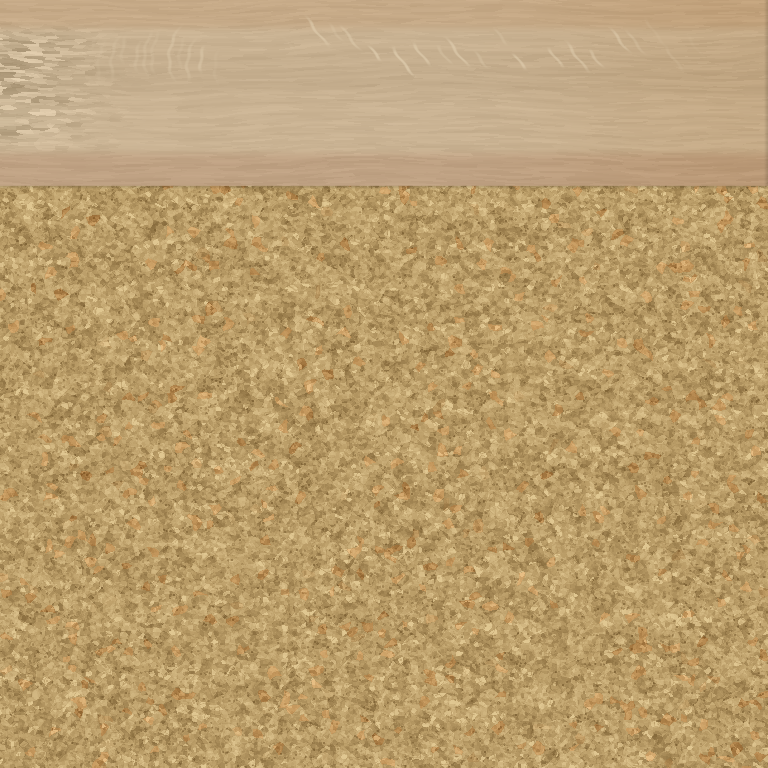
Give the GLSL for this texture, as a WebGL 1 fragment shader.

```glsl
precision highp float;
// A pale oak plank above a sheet of pressed cork granules.
// Cork sums cellular noise at three sizes; oak uses stretched cells and
// layered sines for grain, with repeated curved strokes for ray flecks.

uniform vec2 u_resolution;

const float SEAM_Y = 0.758;

float hash(vec2 p) {
    return fract(sin(dot(p, vec2(127.1, 311.7))) * 43758.5);
}

// Returns nearest distance, gap to the second nearest, and a random cell tone.
vec3 cellular(vec2 p) {
    vec2 base = floor(p);
    float nearest = 9.0;
    float second = 9.0;
    float tone = 0.0;
    for (int j = -1; j <= 1; j++) {
        for (int i = -1; i <= 1; i++) {
            vec2 cell = base + vec2(float(i), float(j));
            vec2 seed = cell + vec2(hash(cell), hash(cell + 57.3));
            float d = length(p - seed);
            if (d < nearest) {
                second = nearest;
                nearest = d;
                tone = hash(cell + 19.7);
            } else {
                second = min(second, d);
            }
        }
    }
    return vec3(nearest, second - nearest, tone);
}

vec2 ripple(vec2 p, float frequency, float amount) {
    return p + amount * sin(p.yx * frequency + 2.0 * sin(p * frequency * 0.63));
}

// Curved pale strokes, one per column, scattered around a given height.
float rayFlecks(vec2 p, float spacing, float height, float scatter,
                float halfLength, float lean, float bend) {
    float column = floor(p.x / spacing);
    float light = 0.0;
    for (int i = -1; i <= 1; i++) {
        float id = column + float(i);
        float random = hash(vec2(id, spacing * 100.0));
        float jitter = hash(vec2(id, 8.3)) - 0.5;
        vec2 center = vec2((id + 0.5 + 0.7 * jitter) * spacing,
                           height + scatter * (random - 0.5));
        vec2 d = p - center;
        d.x += lean * d.y - bend * d.y * d.y + 0.0012 * sin(d.y * 260.0 + id);
        float reach = halfLength * mix(0.5, 1.0, hash(vec2(id, 3.1)));
        float stroke = 1.0 - smoothstep(0.0005, 0.0035, abs(d.x));
        stroke *= 1.0 - smoothstep(0.4 * reach, reach, abs(d.y));
        light += stroke * mix(0.3, 1.0, hash(vec2(id, 6.9)));
    }
    return min(light, 1.0);
}

vec3 corkColor(vec2 p) {
    vec2 q = ripple(p, 170.0, 0.0022);
    vec3 granule = cellular(q * vec2(88.0, 100.0));
    vec3 chip = cellular(ripple(p, 310.0, 0.001) * vec2(160.0, 185.0) + 31.0);
    vec3 grit = cellular(p * 270.0 + 73.0);

    float tone = 0.53 + 0.34 * (granule.z - 0.5) + 0.42 * (chip.z - 0.5);
    tone += 0.22 * (grit.z - 0.5);
    tone += 0.025 * sin(p.x * 41.0 + 2.0 * sin(p.y * 29.0)) * sin(p.y * 47.0);

    // Crevices between granules, dark pits and bright flakes.
    float crevice = 1.0 - smoothstep(0.0, 0.16, granule.y);
    tone -= 0.16 * crevice * smoothstep(0.3, 0.8, chip.z);
    float pit = smoothstep(0.9, 0.95, grit.z) * (1.0 - smoothstep(0.3, 0.6, grit.x));
    tone -= 0.38 * pit;
    tone += 0.2 * smoothstep(0.94, 0.97, chip.z) * (1.0 - crevice);

    vec3 color = mix(vec3(0.51, 0.40, 0.22), vec3(0.73, 0.615, 0.405),
                     clamp(tone * 2.0, 0.0, 1.0));
    color = mix(color, vec3(0.88, 0.78, 0.57), clamp(tone * 2.0 - 1.0, 0.0, 1.0));
    float tawny = smoothstep(0.93, 0.96, hash(vec2(granule.z, 4.0)));
    return color + tawny * vec3(0.025, -0.035, -0.055);
}

vec3 oakColor(vec2 p) {
    // Broad staves: tan at the top, pale in the middle, pink at the bottom.
    vec3 color = mix(vec3(0.75, 0.635, 0.515), vec3(0.79, 0.70, 0.575),
                     smoothstep(0.792, 0.808, p.y));
    color = mix(color, vec3(0.775, 0.665, 0.53), smoothstep(0.955, 0.972, p.y));
    color -= 0.02 * smoothstep(0.865, 0.89, p.y) * (1.0 - smoothstep(0.9, 0.96, p.y));
    color -= vec3(0.02, 0.035, 0.05) * smoothstep(0.55, 1.0, p.x);

    // Long wavy grain and short pores.
    float wave = p.y + 0.004 * sin(p.x * 9.0) + 0.002 * sin(p.x * 23.0 + p.y * 40.0);
    float grain = sin(wave * 310.0) + 0.7 * sin(wave * 730.0 + 2.0 * sin(p.x * 7.0));
    float pores = cellular(vec2(p.x * 26.0, wave * 340.0)).z - 0.5;
    color += 0.007 * grain + 0.035 * pores;

    // Weathered pale streaks toward the left end.
    float worn = (1.0 - smoothstep(0.0, 0.2, p.x)) * smoothstep(0.79, 0.84, p.y);
    worn *= 1.0 - smoothstep(0.94, 0.98, p.y);
    float streak = cellular(vec2(p.x * 55.0, wave * 240.0) + 12.0).z;
    color += worn * (0.22 * (streak - 0.5) + vec3(0.0, 0.01, 0.01));

    // Upright arcs on the left, slanting flecks across the middle.
    float arcZone = smoothstep(0.11, 0.15, p.x) * (1.0 - smoothstep(0.26, 0.29, p.x));
    float slantZone = smoothstep(0.36, 0.41, p.x) * (1.0 - smoothstep(0.72, 0.95, p.x));
    float flecks = 0.65 * arcZone * rayFlecks(p, 0.015, 0.928, 0.02, 0.042, -0.12, 8.0);
    flecks += slantZone * rayFlecks(p, 0.028, 0.933, 0.055, 0.024, 0.75, 5.0);
    color = mix(color, vec3(0.88, 0.81, 0.69), 0.75 * min(flecks, 1.0));
    return color * (1.0 - 0.12 * smoothstep(0.994, 1.0, p.x));
}

void main() {
    vec2 uv = gl_FragCoord.xy / u_resolution;
    float edge = 0.75 / u_resolution.y;
    float oakMask = smoothstep(SEAM_Y - edge, SEAM_Y + edge, uv.y);
    vec3 cork = corkColor(uv);
    cork *= 1.0 - 0.15 * smoothstep(SEAM_Y - 0.005, SEAM_Y, uv.y);
    gl_FragColor = vec4(mix(cork, oakColor(uv), oakMask), 1.0);
}
```
